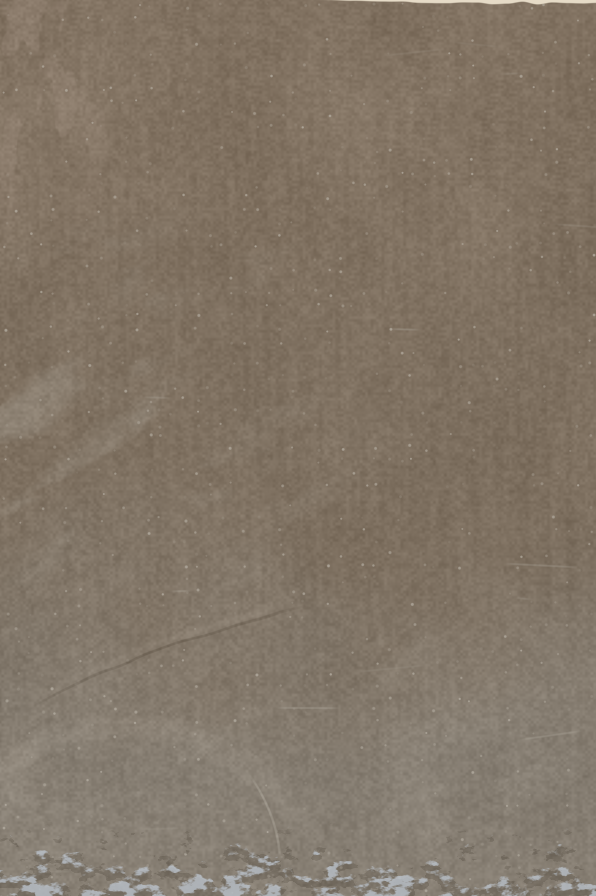
Reproduce this texture procedurally as a WebGL 1 fragment shader.

```glsl
precision highp float;
uniform vec2 u_resolution;

// Palette
const vec3 BROWN = vec3(0.490, 0.435, 0.372);
const vec3 WARM = vec3(0.510, 0.450, 0.384);
const vec3 GREY = vec3(0.532, 0.500, 0.455);
const vec3 ROSE = vec3(0.600, 0.535, 0.475);
const vec3 CHALK = vec3(0.660, 0.635, 0.590);
const vec3 FROST = vec3(0.735, 0.765, 0.800);
const vec3 CREAM = vec3(0.900, 0.860, 0.780);

// Sizes and strengths, in canvas heights
const float GRAIN_SCALE = 330.0;
const float GRAIN_AMOUNT = 0.055;
const float WEAVE_AMOUNT = 0.024;
const float MOTTLE_AMOUNT = 0.055;
const float SPECK_CELLS = 75.0;
const float SPECK_SHARE = 0.32;
const float FROST_HEIGHT = 0.075;
const float EDGE_HEIGHT = 0.0035;
const float HAIR_WIDTH = 0.0007;
const int HAIR_COUNT = 14;

float hash(vec2 p) {
  return fract(sin(dot(p, vec2(127.1, 311.7))) * 43758.5453);
}

float noise(vec2 p) {
  vec2 i = floor(p), f = fract(p);
  f = f * f * (3.0 - 2.0 * f);
  return mix(mix(hash(i), hash(i + vec2(1.0, 0.0)), f.x),
             mix(hash(i + vec2(0.0, 1.0)), hash(i + 1.0), f.x), f.y);
}

float fbm(vec2 p) {
  float sum = 0.0, amp = 0.53;
  for (int i = 0; i < 4; i++) {
    sum += amp * noise(p);
    p = mat2(0.8, 0.6, -0.6, 0.8) * p * 2.03 + 17.3;
    amp *= 0.5;
  }
  return sum;
}

// Soft line around zero distance
float line(float d, float width) {
  float aa = 0.6 / u_resolution.y;
  return 1.0 - smoothstep(width - aa, width + 2.0 * aa, abs(d));
}

// Window that fades in and out between two bounds
float window(float lo, float hi, float fade, float v) {
  return smoothstep(lo, lo + fade, v) * (1.0 - smoothstep(hi - fade, hi, v));
}

// One randomly placed pale dot in some of the cells
float specks(vec2 p) {
  vec2 cell = floor(p * SPECK_CELLS);
  float pick = hash(cell + 3.7);
  vec2 centre = 0.25 + 0.5 * vec2(hash(cell + 11.1), hash(cell + 23.9));
  float radius = mix(0.06, 0.13, hash(cell + 41.3));
  float d = length(fract(p * SPECK_CELLS) - centre);
  float dot_mask = 1.0 - smoothstep(radius * 0.4, radius + 0.07, d);
  return dot_mask * step(1.0 - SPECK_SHARE, pick) * pow(hash(cell + 57.0), 2.0);
}

// Short, nearly level hairline scratches
float hairs(vec2 p, float aspect) {
  float sum = 0.0;
  for (int i = 0; i < HAIR_COUNT; i++) {
    float k = float(i) + 1.0;
    vec2 start = vec2(hash(vec2(k, 1.0)) * aspect, hash(vec2(k, 2.0)));
    float len = 0.025 + 0.07 * hash(vec2(k, 3.0));
    vec2 q = p - start;
    float slope = 0.25 * (hash(vec2(k, 4.0)) - 0.4);
    sum += line(q.y - slope * q.x, HAIR_WIDTH) * window(0.0, len, 0.015, q.x)
         * (0.3 + 0.7 * hash(vec2(k, 5.0)));
  }
  return sum;
}

void main() {
  vec2 p = gl_FragCoord.xy / u_resolution.y;
  float aspect = u_resolution.x / u_resolution.y;
  float u = p.x / aspect;

  // Ground: warm top, brown middle, greyer base
  float cloud = fbm(p * 4.0 + 5.0);
  vec3 col = mix(BROWN, WARM, smoothstep(0.45, 0.95, p.y + 0.3 * (cloud - 0.5)));
  col = mix(col, GREY, 1.0 - smoothstep(0.12, 0.52, p.y + 0.35 * (cloud - 0.5)));
  col += MOTTLE_AMOUNT * (fbm(p * vec2(11.0, 8.0) + 31.0) - 0.5);

  // Pale smears rising to the right, strongest at left
  vec2 tilted = mat2(0.85, -0.53, 0.53, 0.85) * p;
  float smear = fbm(tilted * vec2(9.0, 24.0) + 2.0 * cloud);
  float left = 1.0 - smoothstep(0.1, 0.75, u);
  col = mix(col, CHALK, 0.36 * left * window(0.3, 0.8, 0.15, p.y) * smoothstep(0.54, 0.82, smear));
  col = mix(col, CHALK, 0.14 * smoothstep(0.55, 0.8, smear) * (1.0 - smoothstep(0.2, 0.45, p.y)));
  float blotch = fbm(p.yx * vec2(15.0, 30.0) + 3.0 * cloud + 9.0);
  float corner = (1.0 - smoothstep(0.06, 0.28, u)) * smoothstep(0.68, 0.85, p.y);
  col = mix(col, ROSE, 0.45 * corner * smoothstep(0.53, 0.6, blotch));

  // Long bent crease, pale curl and faint sweeping arcs
  float along = clamp((p.x - 0.02) / 0.33, 0.0, 1.0);
  float crease = p.y - 0.19 - 0.137 * pow(along, 0.65) - 0.005 * (noise(p * 30.0) - 0.5);
  float creaseFade = window(0.02, 0.36, 0.07, p.x);
  col -= 0.055 * creaseFade * line(crease, 0.0012);
  col += 0.025 * creaseFade * window(0.0, 0.014, 0.006, crease);
  float rise = (p.y - 0.036) / 0.098;
  float curl = p.x - 0.3125 + 0.033 * rise * rise;
  col = mix(col, CHALK, 0.6 * line(curl, 0.001) * window(0.036, 0.14, 0.025, p.y));
  float sweep = length(p - vec2(0.14, -0.04)) - 0.23 - 0.02 * cloud;
  col += 0.022 * window(-0.03, 0.004, 0.012, sweep) * smoothstep(0.03, 0.12, p.y);

  // Fine grain, upright weave, scratches and dust
  float grain = noise(p * GRAIN_SCALE) + 0.6 * noise(p * GRAIN_SCALE * 0.45 + 7.0) - 0.8;
  col += GRAIN_AMOUNT * grain;
  col += WEAVE_AMOUNT * (noise(p * vec2(170.0, 14.0)) - 0.5);
  col = mix(col, CHALK, 0.45 * min(hairs(p, aspect), 1.0));
  col = mix(col, CHALK + 0.06, 0.75 * specks(p));

  // Bluish frost crumbs gathering at the foot
  float height = p.y / FROST_HEIGHT;
  float crumbs = fbm(p * vec2(62.0, 105.0) + 13.0);
  float limit = mix(0.47, 0.80, height);
  float near = 1.0 - smoothstep(0.7, 1.3, height);
  col -= 0.07 * near * smoothstep(limit - 0.06, limit, fbm(p * vec2(62.0, 105.0) + vec2(13.0, 13.5)));
  col = mix(col, FROST, 0.8 * near * smoothstep(limit, limit + 0.15, crumbs));

  // Ragged cream strip along the top right
  float ragged = EDGE_HEIGHT * (0.5 + noise(vec2(p.x * 60.0, 4.0))) * smoothstep(0.5, 0.75, u);
  float strip = smoothstep(-0.001, 0.001, p.y - 1.0 + ragged) * smoothstep(0.52, 0.6, u);
  col = mix(col, CREAM, strip);

  gl_FragColor = vec4(clamp(col, 0.0, 1.0), 1.0);
}
```
